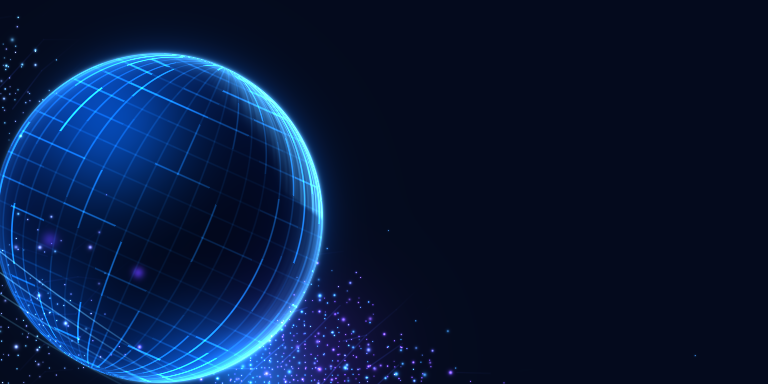
Give the GLSL for this background, as a WebGL 1 fragment shader.

```glsl
precision highp float;
uniform vec2 u_resolution;

#define CENTER vec2(0.412, 0.432)
#define RADIUS 0.428
#define TILT 0.42
#define GRID_STEP 0.15
#define LINE_WIDTH 0.0016
#define NIGHT vec3(0.016, 0.041, 0.115)
#define DEEP vec3(0.008, 0.035, 0.15)
#define AZURE vec3(0.02, 0.35, 0.80)
#define CYAN vec3(0.10, 0.55, 0.95)
#define RIM vec3(0.42, 0.76, 0.84)
#define VIOLET vec3(0.42, 0.20, 0.95)

float hash(vec2 p) {
  vec3 q = fract(p.xyx * 0.1031);
  q += dot(q, q.yzx + 33.33);
  return fract((q.x + q.y) * q.z);
}

float noise(vec2 p) {
  vec2 i = floor(p), f = fract(p);
  f *= f * (3.0 - 2.0 * f);
  return mix(mix(hash(i), hash(i + vec2(1, 0)), f.x),
             mix(hash(i + vec2(0, 1)), hash(i + vec2(1, 1)), f.x), f.y);
}

float blob(vec2 p, vec2 center, float sharpness) {
  vec2 d = p - center;
  return exp(-dot(d, d) * sharpness);
}

float segment(vec2 p, vec2 a, vec2 b) {
  vec2 d = b - a;
  return length(p - a - d * clamp(dot(p - a, d) / dot(d, d), 0.0, 1.0));
}

// Chance of a particle: spray at right, upper corner, lower left of the globe
float density(vec2 p) {
  float outside = smoothstep(0.94, 1.03, length(p - CENTER) / RADIUS);
  float spray = smoothstep(0.0, 0.5, 1.09 - 0.746 * p.x - p.y) * smoothstep(0.42, 0.7, p.x);
  float corner = 0.6 * blob(p, vec2(0.0, 0.78), 60.0);
  return outside * (spray + corner) + 0.35 * blob(p, vec2(0.1, 0.2), 35.0);
}

vec2 cellPoint(vec2 cell) {
  return cell + 0.3 + 0.4 * vec2(hash(cell + 3.7), hash(cell + 19.1));
}

// One layer of glowing particles
vec3 dust(vec2 p, float cells, float px) {
  vec2 cell = floor(p * cells);
  float d = length(p - cellPoint(cell) / cells);
  float alive = step(hash(cell + cells), density((cell + 0.5) / cells));
  float size = max(0.07 / cells, 0.6 * px);
  float star = exp(-d * d / (size * size)) + 0.3 * exp(-d * d / (4.0 * size * size));
  vec3 tint = mix(VIOLET, CYAN, smoothstep(0.3, 0.8, hash(cell + 7.3)));
  tint = mix(tint, RIM, 0.5 * smoothstep(0.5, 0.1, p.x));
  return alive * star * (0.35 + 0.75 * hash(cell + 41.0)) * (tint + 0.25 * star);
}

// Faint threads joining neighbouring cells
float threads(vec2 p, float cells, float px) {
  vec2 base = floor(p * cells);
  float light = 0.0;
  for (int j = -1; j <= 1; j++) {
    for (int i = -1; i <= 1; i++) {
      vec2 cell = base + vec2(i, j);
      vec2 next = cell + (hash(cell + 5.0) < 0.5 ? vec2(1, 0) : vec2(1, 1));
      float d = segment(p, cellPoint(cell) / cells, cellPoint(next) / cells);
      light += step(hash(cell + 61.0), 0.45) * (1.0 - smoothstep(0.0, 0.001 + px, d));
    }
  }
  return light * density(p);
}

// Grid line with a random strength on each stretch
float gridLine(float across, float along, float scale, float px) {
  float id = floor(across / GRID_STEP + 0.5);
  float d = abs(across - id * GRID_STEP) * scale * RADIUS;
  float strength = hash(vec2(id + 50.0, floor(along * 2.6 + 9.0 * hash(vec2(id, 8.0)))));
  return (0.15 + 1.1 * pow(strength, 4.0)) * (1.0 - smoothstep(0.0, LINE_WIDTH + px, d));
}

vec3 globe(vec2 q, float r, float px) {
  float c = cos(TILT), s = sin(TILT);
  vec2 t = vec2(c * q.x - s * q.y, s * q.x + c * q.y);
  float z = sqrt(max(1.0 - r * r, 0.0004));
  float lon = atan(t.x, z), lat = asin(clamp(t.y, -0.999, 0.999));

  // Body light
  float lit = blob(q, vec2(-0.3, 0.58), 4.2);
  float low = blob(q, vec2(0.2, -1.0), 6.0) + 0.45 * blob(q, vec2(-0.7, -0.6), 6.0);
  vec3 col = DEEP * (0.55 + 0.6 * r * r) + AZURE * (0.72 * lit + 0.6 * low);
  col += AZURE * 0.35 * exp((r - 1.0) * 9.0);

  // Streaked crescent at right, cut by a slanted shadow edge
  float cut = smoothstep(-0.02, 0.02, q.y - 0.17 + 0.7 * (q.x - 0.75));
  float band = smoothstep(0.74, 1.0, r) * smoothstep(0.25, 0.7, q.x) * mix(0.25, 1.0, cut);
  col += mix(CYAN, RIM, r * r) * band * (0.25 + 0.55 * noise(vec2(lon * 38.0, lat * 2.0)));

  // Meridians and parallels
  float lines = gridLine(lon, lat, cos(lat) * cos(lon), px) + 0.75 * gridLine(lat, lon, cos(lat), px);
  float reach = 0.5 + 0.7 * lit + 0.5 * low + 0.3 * smoothstep(0.6, 0.95, r);
  return col + CYAN * lines * reach;
}

void main() {
  float px = 1.0 / u_resolution.y;
  vec2 p = gl_FragCoord.xy * px;
  vec2 q = (p - CENTER) / RADIUS;
  float r = length(q);
  vec2 n = q / max(r, 0.001);
  float inside = 1.0 - smoothstep(-px, px, (r - 1.0) * RADIUS);

  // Rim strength by direction
  float upper = smoothstep(-0.5, 0.9, dot(n, vec2(0.65, 0.76)));
  float lower = smoothstep(0.7, 1.0, dot(n, vec2(0.42, -0.91)));
  float edge = 0.18 + 0.75 * upper + 0.85 * lower;

  vec3 col = mix(NIGHT, globe(q, r, px), inside);
  float gap = abs(r - 1.0);
  col += RIM * edge * exp(-gap * mix(95.0, 28.0, inside)) * 0.85;
  col += AZURE * edge * (1.0 - inside) * 0.38 * exp(-gap * 13.0);

  // Haze of the spray and the lower glows
  col += VIOLET * 0.22 * blob(p, vec2(0.80, 0.06), 28.0);
  col += CYAN * 0.55 * blob(p, vec2(0.66, 0.01), 70.0);
  col += VIOLET * (0.6 * blob(p, vec2(0.36, 0.29), 4500.0) + 0.4 * blob(p, vec2(0.13, 0.375), 2500.0));

  // Pale trails across the lower left
  for (int i = 0; i < 4; i++) {
    float k = float(i);
    float path = 0.345 - 0.055 * k - (0.78 - 0.05 * k) * p.x + 0.18 * p.x * p.x;
    float trail = 1.0 - smoothstep(0.0, 0.001 + px, abs(p.y - path) * 0.8);
    col += RIM * trail * (0.5 - 0.1 * k) * smoothstep(0.55, 0.1, p.x);
  }

  // Particles from coarse to fine
  float cells = 15.0;
  for (int i = 0; i < 4; i++) {
    col += dust(p + 0.013 * float(i), cells, px) * 0.85;
    cells *= 1.55;
  }
  col += mix(VIOLET, CYAN, 0.5) * threads(p, 13.0, px) * 0.22;

  gl_FragColor = vec4(clamp(col, 0.0, 1.0), 1.0);
}
```
